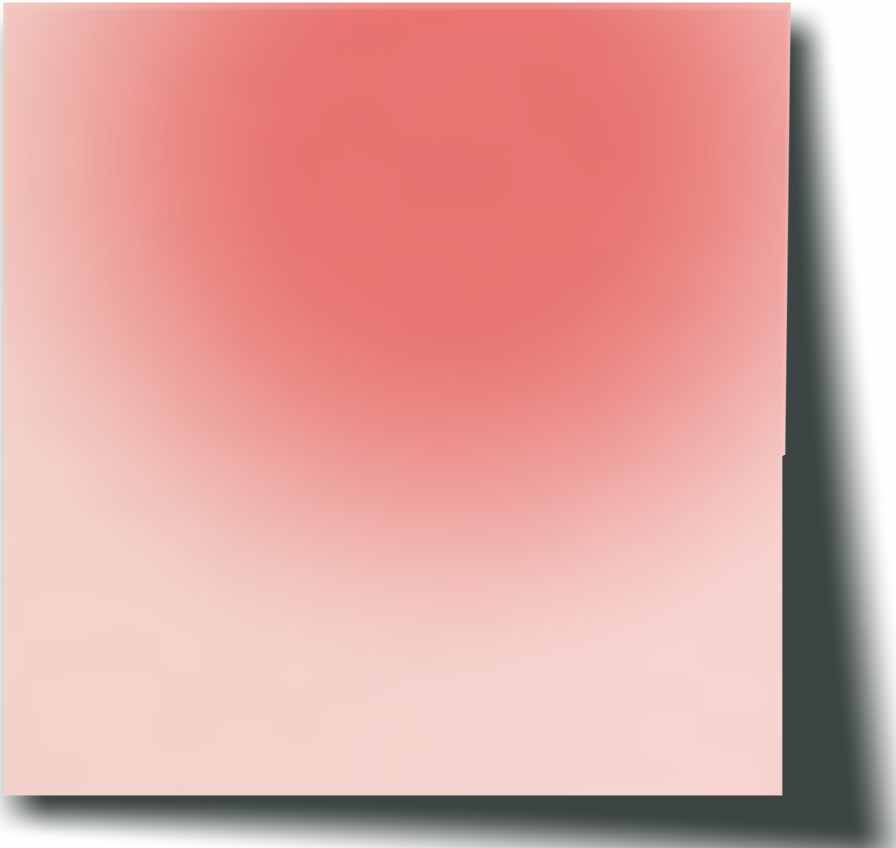
Give the GLSL for this background, as a WebGL 2 fragment shader.

```glsl
#version 300 es
precision highp float;
// A square paper note with a soft red radial glow on pale pink, lifted off a
// white ground. Its shadow widens to the lower right; the glow and shadow are
// smooth ramps, and faint value noise mottles the paper.

uniform vec2 u_resolution;
out vec4 outColor;

const vec3 GROUND = vec3(0.995);
const vec3 SHADOW = vec3(0.235, 0.265, 0.265);
const vec3 GLOW = vec3(0.910, 0.458, 0.442);
const vec3 PALE_LEFT = vec3(0.950, 0.825, 0.795);
const vec3 PALE_RIGHT = vec3(0.965, 0.830, 0.815);
const vec3 RIM = vec3(0.960, 0.840, 0.820);

const float PAPER_LEFT = 0.004;
const float PAPER_BOTTOM = 0.062;
const float PAPER_TOP = 0.997;

float hash(vec2 p) {
    return fract(sin(dot(p, vec2(127.1, 311.7))) * 43758.5453);
}

float valueNoise(vec2 p) {
    vec2 cell = floor(p);
    vec2 f = fract(p);
    f = f * f * (3.0 - 2.0 * f);
    float low = mix(hash(cell), hash(cell + vec2(1.0, 0.0)), f.x);
    float high = mix(hash(cell + vec2(0.0, 1.0)), hash(cell + vec2(1.0)), f.x);
    return mix(low, high, f.y);
}

// One inside the start, easing to zero at the end
float fadeOut(float start, float end, float x) {
    return 1.0 - smoothstep(start, end, x);
}

// The right side leans outward and has a small notch
float paperRight(float y, float soft) {
    float upper = mix(0.926, 0.9325, (y - 0.463) / 0.537);
    return mix(0.9225, upper, smoothstep(0.463 - soft, 0.463 + soft, y));
}

// Signed distance to the paper edges, negative inside
float paperDistance(vec2 p, float right) {
    vec2 outside = max(vec2(PAPER_LEFT, PAPER_BOTTOM) - p, p - vec2(right, PAPER_TOP));
    return max(outside.x, outside.y);
}

// The side and lower ramps multiply into a rounded corner
float shadowAmount(vec2 p) {
    float drop = clamp(1.0 - p.y, 0.0, 1.0);
    float side = fadeOut(0.926 + 0.08 * pow(drop, 1.5), 0.98 + 0.11 * drop, p.x);
    float below = fadeOut(0.035 * p.x * p.x, 0.05 + 0.06 * p.x, PAPER_BOTTOM - p.y);
    float ends = smoothstep(0.0, 0.06, drop) * smoothstep(-0.02, 0.06, p.x);
    return side * below * ends;
}

vec3 paperColor(vec2 p, float right) {
    vec3 pale = mix(PALE_LEFT, PALE_RIGHT, smoothstep(0.0, 0.9, p.x));
    float glow = fadeOut(0.165, 0.661, distance(p, vec2(0.530, 0.821)));
    vec3 color = mix(pale, GLOW, glow);
    color += 0.008 * (valueNoise(p * vec2(14.0, 22.0)) - 0.5);

    // Pale rims along the top and the sides
    float topRim = smoothstep(0.986, 0.992, p.y) * 0.25;
    float sideRim = fadeOut(0.0, 0.006, min(p.x - PAPER_LEFT, right - p.x)) * 0.35;
    return mix(color, RIM, max(topRim, sideRim));
}

void main() {
    vec2 p = gl_FragCoord.xy / u_resolution.y;
    float soft = 1.0 / u_resolution.y;
    float right = paperRight(p.y, soft);

    vec3 color = mix(GROUND, SHADOW, shadowAmount(p));
    float coverage = fadeOut(-soft, soft, paperDistance(p, right));
    color = mix(color, paperColor(p, right), coverage);
    outColor = vec4(color, 1.0);
}
```
